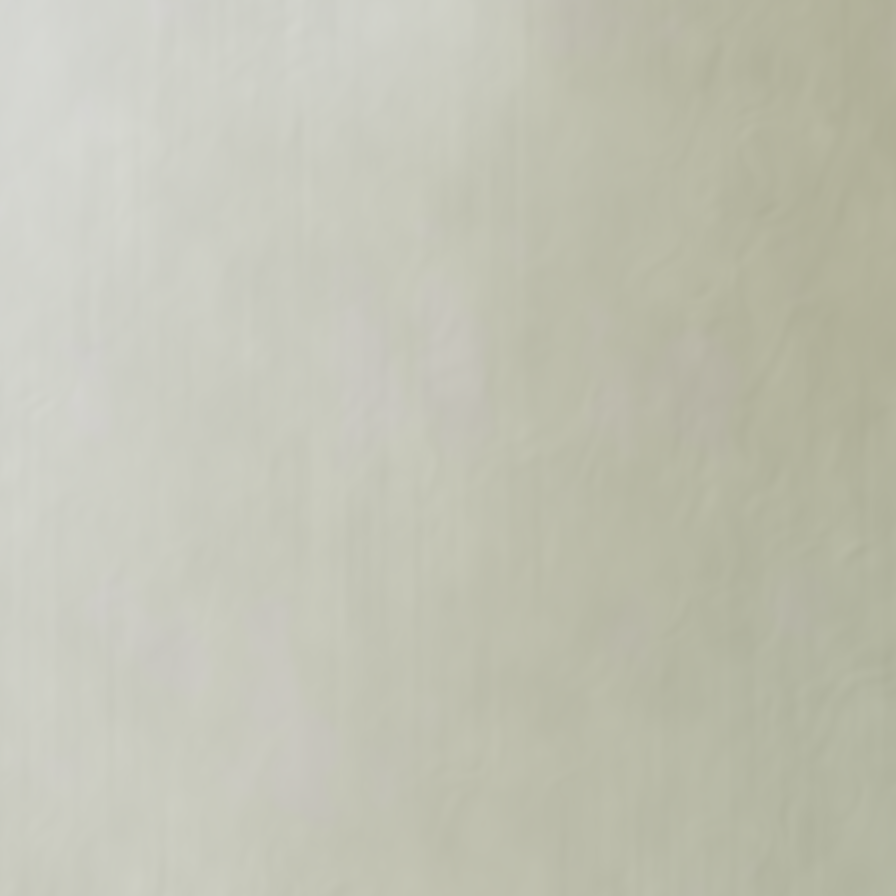
A Shadertoy shader for this texture:

```glsl
#define DARK_OLIVE vec3(0.690, 0.688, 0.596)
#define MID_STONE vec3(0.768, 0.772, 0.715)
#define PALE_GREY vec3(0.842, 0.848, 0.832)
#define LAVENDER vec3(0.006, -0.004, 0.018)
#define GRAIN_TILT 0.5
#define GRAIN_SCALE vec2(75.0, 34.0)
#define STREAK_SCALE vec2(105.0, 5.0)
#define RELIEF_DEPTH 0.034
#define STREAK_DEPTH 0.012
#define MOTTLE_DEPTH 0.030
#define CLOUD_DEPTH 0.16

float hash(vec2 p) {
    return fract(sin(dot(p, vec2(127.1, 311.7))) * 43758.545);
}

// Smooth value noise, 0 to 1
float noise(vec2 p) {
    vec2 cell = floor(p);
    vec2 f = fract(p);
    f = f * f * f * (f * (f * 6.0 - 15.0) + 10.0);
    float low = mix(hash(cell), hash(cell + vec2(1.0, 0.0)), f.x);
    float high = mix(hash(cell + vec2(0.0, 1.0)), hash(cell + vec2(1.0, 1.0)), f.x);
    return mix(low, high, f.y);
}

float fbm(vec2 p) {
    float sum = 0.0;
    float weight = 0.5;
    for (int i = 0; i < 4; i++) {
        sum += weight * noise(p);
        p = mat2(0.8, 0.6, -0.6, 0.8) * p * 2.03 + 17.3;
        weight *= 0.5;
    }
    return sum / 0.9375;
}

// Plaster height: short, soft strokes leaning to the right
float plaster(vec2 uv) {
    vec2 bend = vec2(noise(uv * 19.0), noise(uv * 19.0 + 40.0)) - 0.5;
    vec2 p = uv + bend * 0.035;
    float c = cos(GRAIN_TILT);
    float s = sin(GRAIN_TILT);
    p = mat2(c, s, -s, c) * p;
    return 0.65 * noise(p * GRAIN_SCALE) + 0.35 * noise(p * GRAIN_SCALE * 0.53 + 9.0);
}

// Broad light: pale at the upper left, olive at the right
float broadLight(vec2 uv) {
    float across = mix(uv.x, smoothstep(0.0, 1.0, uv.x), 0.7);
    float light = mix(mix(0.68, 0.98, uv.y), mix(0.13, 0.0, uv.y), across);
    float glow = smoothstep(0.63, 0.53, uv.x) * smoothstep(0.15, 0.45, uv.x);
    light += 0.22 * glow * smoothstep(0.74, 1.0, uv.y);
    return light + CLOUD_DEPTH * (fbm(uv * vec2(4.5, 3.5) + 3.0) - 0.5);
}

vec3 toneColor(float t) {
    vec3 lower = mix(DARK_OLIVE, MID_STONE, clamp(t * 2.0, -0.2, 1.0));
    return mix(lower, PALE_GREY, clamp(t * 2.0 - 1.0, 0.0, 1.1));
}

void mainImage(out vec4 fragColor, in vec2 fragCoord) {
    vec2 uv = fragCoord / iResolution.xy;
    vec3 color = toneColor(broadLight(uv));

    // Patches of stronger relief, calmer in the pale area
    float patches = smoothstep(0.35, 0.68, fbm(uv * 6.0 + 21.0));
    float strength = mix(0.35, 1.0, patches) * mix(0.65, 1.0, smoothstep(0.1, 0.7, uv.x));
    vec2 lightStep = vec2(-0.004, 0.003);
    float relief = plaster(uv + lightStep) - plaster(uv - lightStep);
    float value = RELIEF_DEPTH * strength * (0.6 * relief + 0.5 * (plaster(uv) - 0.5));

    // Faint vertical brushing and blurred mottling
    float brushed = smoothstep(0.35, 0.65, noise(uv * vec2(9.0, 4.0) + 60.0));
    value += STREAK_DEPTH * brushed * (noise(uv * STREAK_SCALE) - 0.5);
    value += MOTTLE_DEPTH * (fbm(uv * vec2(22.0, 13.0) + 5.0) - 0.5);
    color += value * vec3(1.0, 1.0, 1.05);

    // Sparse cool stains and a greener lower right
    float stain = smoothstep(0.62, 0.82, fbm(uv * vec2(10.0, 7.0) + 80.0));
    color += LAVENDER * stain;
    color += vec3(-0.006, 0.003, 0.008) * smoothstep(0.5, 1.0, uv.x) * smoothstep(0.7, 0.2, uv.y);

    fragColor = vec4(clamp(color, 0.0, 1.0), 1.0);
}
```
